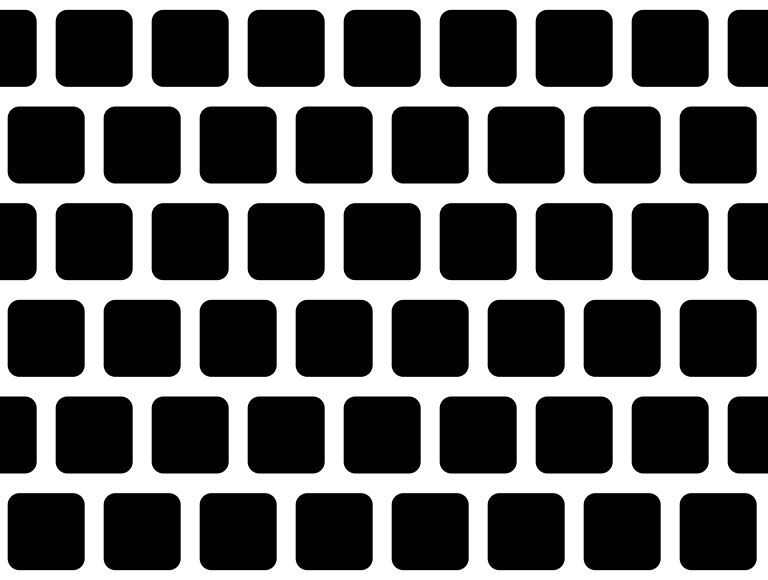
This pattern is drawn by a Shadertoy shader. Its source:

```glsl
// Black rounded squares on white in a running-bond layout: alternate rows
// shift by half a cell. Each square is a rounded-box distance function,
// repeated a whole number of times each way so that the canvas tiles.

const vec2  REPEATS       = vec2(8.0, 6.0);  // cells across and down (rows must be even)
const float ROW_SHIFT     = 0.5;             // shift of every second row, in cells
const float LAYOUT_OFFSET = -0.019;          // sideways offset of the layout, in cells
const float HALF_SIDE     = 0.401;           // half the square's side, in cell widths
const float CORNER_RADIUS = 0.122;           // in cell widths
const vec3  SQUARE_COLOR  = vec3(0.0);
const vec3  GROUND_COLOR  = vec3(1.0);

// Signed distance to a square with rounded corners, centred on the origin
float roundedSquare(vec2 p, float halfSide, float radius) {
    vec2 q = abs(p) - halfSide + radius;
    return length(max(q, 0.0)) + min(max(q.x, q.y), 0.0) - radius;
}

void mainImage(out vec4 fragColor, in vec2 fragCoord) {
    vec2 cellSize = iResolution.xy / REPEATS;

    // Cell grid with the staggered rows
    vec2 grid = fragCoord / cellSize;
    float oddRow = mod(floor(grid.y), 2.0);
    grid.x -= LAYOUT_OFFSET + ROW_SHIFT * oddRow;

    // Position from the cell centre, in cell widths on both axes
    vec2 local = (fract(grid) - 0.5) * cellSize / cellSize.x;

    // Edge smoothed over one pixel
    float pixel = 1.0 / cellSize.x;
    float dist = roundedSquare(local, HALF_SIDE, CORNER_RADIUS);
    float coverage = clamp(0.5 - dist / pixel, 0.0, 1.0);

    fragColor = vec4(mix(GROUND_COLOR, SQUARE_COLOR, coverage), 1.0);
}
```
